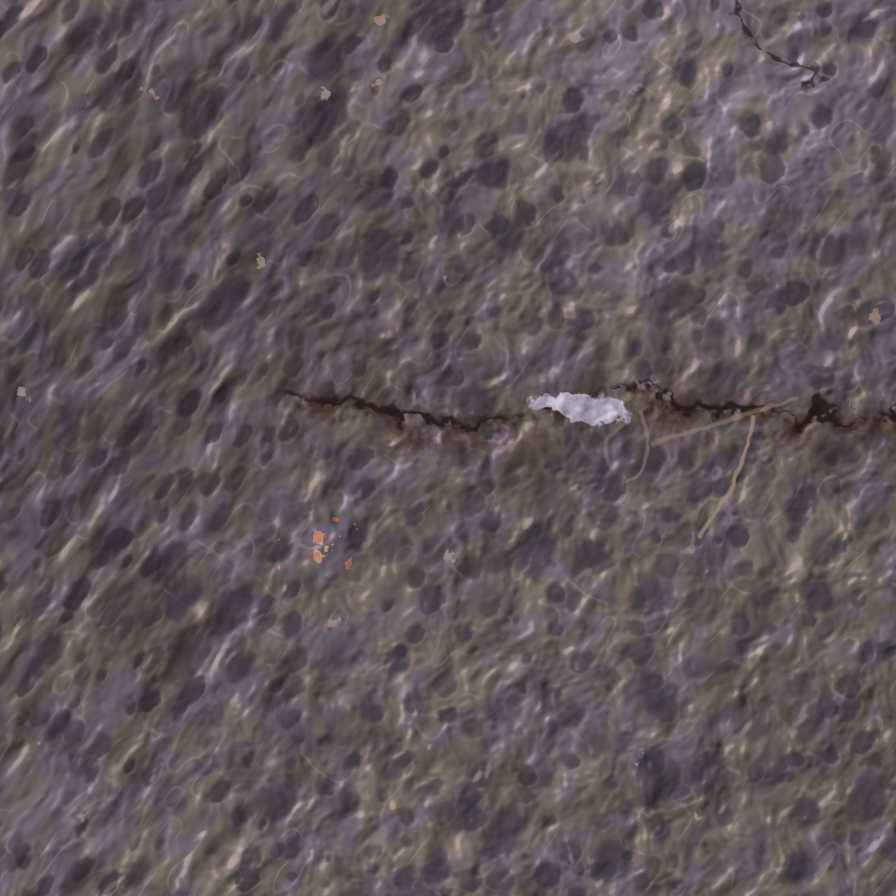
Reproduce this texture procedurally as a WebGL 2 fragment shader.

```glsl
#version 300 es
precision highp float;
// Worn, gritty stone paving with dark pebbles, a rusty crack and scattered litter.
uniform vec2 u_resolution;
out vec4 fragColor;

float hash(vec2 p) {
  vec3 q = fract(vec3(p.xyx) * 0.1031);
  q += dot(q, q.yzx + 33.33);
  return fract((q.x + q.y) * q.z);
}

float noise(vec2 p) {
  vec2 i = floor(p), f = fract(p);
  f = f * f * (3.0 - 2.0 * f);
  return mix(mix(hash(i), hash(i + vec2(1, 0)), f.x),
             mix(hash(i + vec2(0, 1)), hash(i + vec2(1, 1)), f.x), f.y);
}

float fbm(vec2 p) {
  float sum = 0.0, amp = 0.55;
  for (int i = 0; i < 3; i++) {
    sum += amp * noise(p);
    p = mat2(1.94, 0.36, -0.36, 1.94) * p + 17.3;
    amp *= 0.55;
  }
  return sum;
}

// Coordinates along and across the slanted grain
vec2 grainAxes(vec2 p) {
  return vec2(dot(p, vec2(0.57, 0.82)), dot(p, vec2(-0.82, 0.57)));
}

// Surface height: long streaks at the left, rounder grit at the right
float relief(vec2 p, float streak) {
  p += 0.016 * vec2(noise(p * 27.0), noise(p * 27.0 + 40.0));
  vec2 q = grainAxes(p);
  float lengthy = fbm(q * vec2(20, 44) + 5.0) - 0.48;
  float gritty = fbm(q * vec2(35, 47) + 60.0) - 0.48;
  return (lengthy * streak + gritty * (1.0 - streak)) / length(vec2(streak, 1.0 - streak));
}

// Scattered pebbles: x = coverage, y = lit rim
vec2 pebbles(vec2 p, float scale, float streak) {
  vec2 g = p * scale, cell = floor(g), result = vec2(0);
  float wobble = 0.4 * (fbm(p * scale * 1.7) - 0.48);
  for (int j = -1; j <= 1; j++)
    for (int i = -1; i <= 1; i++) {
      vec2 id = cell + vec2(i, j);
      vec2 centre = id + 0.15 + 0.7 * vec2(hash(id + 3.1), hash(id + 91.7));
      vec2 d = grainAxes(g - centre) * vec2(mix(0.85, 0.55, streak), mix(1.0, 1.35, streak));
      float radius = 0.12 + 0.3 * hash(id + 47.0);
      float edge = length(d) + wobble - radius;
      float present = step(0.45, hash(id + 12.9)) * (0.4 + 0.6 * hash(id + 7.7));
      result.x = max(result.x, present * smoothstep(0.08, -0.1, edge));
      float side = dot(normalize(g - centre + 1e-4), vec2(0.75, -0.66));
      result.y += present * side * exp(-pow((edge - 0.05) / 0.08, 2.0));
    }
  return result;
}

float segmentDistance(vec2 p, vec2 a, vec2 b) {
  vec2 ab = b - a;
  return length(p - a - ab * clamp(dot(p - a, ab) / dot(ab, ab), 0.0, 1.0));
}

// Soft coverage of a thin stalk bent along a quadratic curve
float stalk(vec2 p, vec2 a, vec2 b, vec2 c, float width) {
  float d = 1.0;
  vec2 last = a;
  for (int i = 1; i <= 12; i++) {
    float t = float(i) / 12.0;
    vec2 next = mix(mix(a, b, t), mix(b, c, t), t);
    d = min(d, segmentDistance(p, last, next));
    last = next;
  }
  return smoothstep(width + 0.002, width - 0.001, d);
}

void main() {
  vec2 p = gl_FragCoord.xy / u_resolution;
  float streak = 0.85 * smoothstep(0.65, 0.1, p.x - 0.25 * (p.y - 0.5));
  float rough = fbm(p * 38.0) - 0.48;
  float ragged = fbm(p * 90.0 + 11.0) - 0.48;

  // Grit lit from one side
  float h = relief(p, streak);
  float lit = h - relief(p + vec2(0.0045, -0.003), streak);
  float broad = fbm(p * 4.5 + 8.0) - 0.48;
  float tone = 0.362 + 0.17 * h + 0.36 * lit + 0.09 * broad;
  tone += 0.05 * smoothstep(0.4, 0.0, length(p - vec2(0.75, 1.0)));
  tone -= 0.035 * smoothstep(0.35, 0.0, length(p - vec2(0.12, 0.56)));

  // Warm earth against violet grey
  float earth = smoothstep(0.62, 0.3, p.y) * smoothstep(0.1, 0.8, p.x);
  float cool = smoothstep(0.3, 0.7, fbm(grainAxes(p) * vec2(26, 42) + 31.0) - 0.1 * earth);
  vec3 colour = tone * mix(vec3(1.09, 0.98, 0.92), vec3(1.05, 0.935, 1.07), cool);

  // Thin bright ridges between grains
  float vein = abs(noise(grainAxes(p) * vec2(30, 52) + 77.0) - 0.5);
  colour += 0.07 * smoothstep(0.09, 0.0, vein) * smoothstep(0.0, 0.3, rough + 0.1);

  // Pebbles in two sizes
  for (int k = 0; k < 2; k++) {
    vec2 stone = pebbles(p + 0.37 * float(k), k == 0 ? 17.0 : 32.0, streak);
    vec3 slate = mix(vec3(0.25, 0.225, 0.27), vec3(0.20, 0.17, 0.20), streak) + 0.08 * h + 0.10 * lit;
    colour = mix(colour, slate, 0.78 * stone.x);
    colour += 0.06 * stone.y * vec3(1.0, 0.95, 0.93);
  }

  // Pale glints and small tan flecks
  colour += vec3(0.11, 0.10, 0.09) * smoothstep(0.16, 0.34, lit + 0.4 * h);
  vec2 cell = floor(p * 15.0);
  vec2 spot = (fract(p * 15.0) - 0.3 - 0.4 * vec2(hash(cell), hash(cell + 5.0))) / 15.0;
  float fleck = step(0.9, hash(cell + 23.0)) * smoothstep(0.007, 0.003, length(spot) + 0.025 * ragged);
  colour = mix(colour, mix(vec3(0.64, 0.50, 0.43), vec3(0.66, 0.63, 0.61), hash(cell + 2.0)), 0.75 * fleck);

  // Main crack, thin and broken, with rusty soil, and a short one in the corner
  float crackY = 0.544 - 0.010 * cos((p.x - 0.53) * 15.7) + 0.035 * (fbm(vec2(p.x * 24.0, 2.0)) - 0.48);
  float gap = p.y - crackY + 0.035 * rough + 0.02 * ragged;
  float reach = smoothstep(0.29, 0.34, p.x);
  float width = 0.013 * pow(noise(vec2(p.x * 23.0, 7.0)), 2.0) + 0.012 * ragged;
  float rust = reach * exp(-abs(gap + 0.01) * 38.0) * smoothstep(-0.2, 0.15, rough + ragged);
  colour = mix(colour, vec3(0.26, 0.18, 0.15) + 0.3 * lit, 0.8 * rust);
  float dark = reach * smoothstep(width + 0.004, width - 0.004, abs(gap));
  colour = mix(colour, vec3(0.13, 0.09, 0.095), 0.85 * dark);
  float corner = segmentDistance(p + 0.05 * rough, vec2(0.80, 1.01), vec2(0.91, 0.91));
  colour = mix(colour, vec3(0.17, 0.12, 0.11), 0.75 * smoothstep(0.008, 0.0, corner + 0.02 * ragged));

  // Dry stalks
  vec2 s = p + 0.008 * vec2(rough, -rough);
  float straw = 0.85 * stalk(s, vec2(0.84, 0.535), vec2(0.835, 0.47), vec2(0.78, 0.402), 0.0016);
  straw = max(straw, 0.5 * stalk(s, vec2(0.73, 0.503), vec2(0.80, 0.53), vec2(0.89, 0.555), 0.0018));
  straw = max(straw, 0.5 * stalk(s, vec2(0.715, 0.54), vec2(0.74, 0.49), vec2(0.70, 0.462), 0.0016));
  straw = max(straw, 0.4 * stalk(s, vec2(0.70, 0.53), vec2(0.66, 0.51), vec2(0.685, 0.475), 0.0016));
  colour = mix(colour, vec3(0.61, 0.53, 0.46), straw);

  // White chip and ragged orange leaf
  vec2 c = p - vec2(0.649, 0.546);
  float chip = length(vec2(c.x + 0.6 * c.y, c.y + 0.1 * c.x) / vec2(0.046, 0.017)) + 0.9 * rough + 1.1 * ragged;
  colour = mix(colour, vec3(0.68, 0.65, 0.72) + 0.7 * lit + 0.3 * ragged, smoothstep(1.05, 0.8, chip));
  float leaf = length(p - vec2(0.358, 0.388)) - 0.017 + 0.05 * rough + 0.07 * ragged;
  vec3 leafColour = mix(vec3(0.70, 0.47, 0.38), vec3(0.78, 0.68, 0.54), smoothstep(-0.15, 0.15, ragged));
  colour = mix(colour, leafColour + 0.6 * lit, smoothstep(0.003, -0.003, leaf));

  fragColor = vec4(clamp(colour, 0.0, 1.0), 1.0);
}
```
